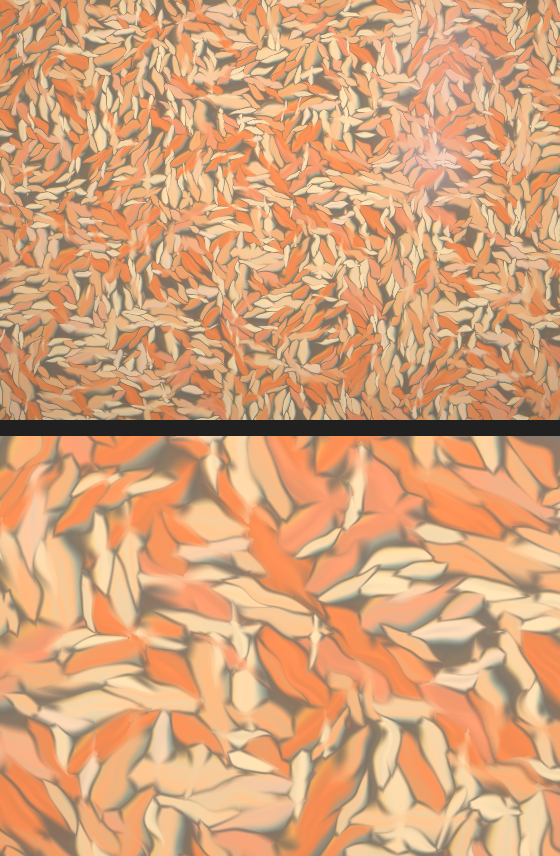
Top, the full canvas; bottom, a detail of the centre.
Write a WebGL 1 fragment shader that draws this texture.

```glsl
precision highp float;
// Mosaic of pointed, leaf-shaped crystals seen in polarised light.
// Jittered cells each hold one leaf; the nearest leaf in its own stretched
// metric wins. Its angle sets the hue, and its rim gets dark, tinted seams.
uniform vec2 u_resolution;

const float CELLS_PER_HEIGHT = 34.0;
const int REACH = 3;
const vec3 CREAM = vec3(0.97, 0.86, 0.69);
const vec3 APRICOT = vec3(0.95, 0.71, 0.50);
const vec3 ORANGE = vec3(0.95, 0.54, 0.32);
const vec3 GAP = vec3(0.47, 0.42, 0.37);
const vec3 TEAL = vec3(0.54, 0.64, 0.60);
const vec3 YELLOW = vec3(0.94, 0.75, 0.40);
const vec3 PINK = vec3(0.93, 0.75, 0.74);

struct Leaf {
  float dist;   // 0 on the axis, 1 on the rim
  float tone;   // 0 cream, 1 orange
  float side;   // signed offset across the leaf, along the fringe direction
  float seed;
  vec2 local;   // position along and across the leaf
};

float hash(vec2 p) {
  vec3 q = fract(vec3(p.xyx) * 0.1031);
  q += dot(q, q.yzx + 33.33);
  return fract((q.x + q.y) * q.z);
}

float noise(vec2 p) {
  vec2 i = floor(p);
  vec2 f = fract(p);
  f = f * f * (3.0 - 2.0 * f);
  float low = mix(hash(i), hash(i + vec2(1.0, 0.0)), f.x);
  float high = mix(hash(i + vec2(0.0, 1.0)), hash(i + 1.0), f.x);
  return mix(low, high, f.y);
}

Leaf leafAt(vec2 p, vec2 cell) {
  vec2 jitter = vec2(hash(cell + 11.3), hash(cell + 47.9));
  float seed = hash(cell + 83.1);
  // Neighbours share a patch angle, so they gather into small fans.
  vec2 patchId = floor((cell + 2.0 * jitter) / 2.6);
  float angle = 3.14159 * hash(patchId + 5.7) + 1.1 * (seed - 0.5);
  vec2 axis = vec2(cos(angle), sin(angle));
  vec2 normal = vec2(-axis.y, axis.x);
  float pick = hash(cell + 129.4);
  float size = mix(0.55, 1.3, pick * pick);

  Leaf leaf;
  vec2 offset = p - cell - jitter;
  leaf.local = vec2(dot(offset, axis), dot(offset, normal));
  vec2 scaled = leaf.local / (size * vec2(1.65, 0.47));
  leaf.dist = abs(scaled.y) + scaled.x * scaled.x;
  leaf.side = scaled.y * dot(normal, vec2(0.8, -0.6));
  float diagonal = sin(2.0 * angle);
  leaf.tone = clamp(0.9 * diagonal * diagonal + 0.6 * (pick - 0.48), 0.0, 1.0);
  leaf.seed = seed;
  return leaf;
}

vec3 leafColor(Leaf leaf) {
  // Fine fibres run along the leaf.
  float fibre = noise(leaf.local * vec2(0.9, 7.0) + 90.0 * leaf.seed + 20.0) - 0.5;
  float tone = clamp(leaf.tone + 0.3 * fibre, 0.0, 1.0);
  vec3 color = mix(CREAM, APRICOT, smoothstep(0.0, 0.55, tone));
  color = mix(color, ORANGE, smoothstep(0.45, 1.0, tone));
  color = mix(color, PINK, 0.25 * step(0.8, leaf.seed));
  // Opposite rims take opposite tints.
  float rim = smoothstep(0.3, 0.95, leaf.dist);
  color = mix(color, TEAL, 0.75 * rim * smoothstep(0.1, 0.7, leaf.side));
  color = mix(color, YELLOW, 0.55 * rim * smoothstep(0.1, 0.7, -leaf.side));
  return color * (1.0 + 0.1 * fibre);
}

vec3 crystals(vec2 p) {
  Leaf first;
  Leaf second;
  first.dist = 1000.0;
  second.dist = 1000.0;
  vec2 home = floor(p);
  for (int y = -REACH; y <= REACH; y++) {
    for (int x = -REACH; x <= REACH; x++) {
      Leaf leaf = leafAt(p, home + vec2(float(x), float(y)));
      if (leaf.dist < first.dist) {
        second = first;
        first = leaf;
      } else if (leaf.dist < second.dist) {
        second = leaf;
      }
    }
  }
  // Blend across the seam, then darken seams and the gaps between tips.
  float seam = 1.0 - smoothstep(0.0, 0.45, second.dist - first.dist);
  vec3 color = mix(leafColor(first), leafColor(second), 0.5 * seam);
  float dark = 0.75 * seam * smoothstep(0.25, 1.0, first.dist);
  dark = max(dark, 0.85 * smoothstep(0.75, 1.35, first.dist));
  return mix(color, GAP, dark);
}

float glow(vec2 p, vec2 center, float radius) {
  vec2 d = (p - center) / radius;
  return exp(-dot(d, d));
}

void main() {
  vec2 uv = gl_FragCoord.xy / u_resolution.y;
  vec2 p = uv * CELLS_PER_HEIGHT + 60.0;
  vec2 warp = vec2(noise(p * 1.3), noise(p * 1.3 + 37.0)) - 0.5;
  vec3 color = crystals(p + 0.4 * warp);

  // Uneven lamp light: bright above the middle, dim low down, pink at right.
  vec2 fromLamp = (uv - vec2(0.72, 0.68)) * vec2(0.75, 1.0);
  color *= 1.04 - 0.3 * dot(fromLamp, fromLamp);
  float blush = 0.4 * glow(uv, vec2(1.03, 0.62), 0.1) + 0.3 * glow(uv, vec2(1.07, 0.86), 0.14);
  color = mix(color, vec3(0.95, 0.80, 0.86), blush);
  gl_FragColor = vec4(clamp(color, 0.0, 1.0), 1.0);
}
```
